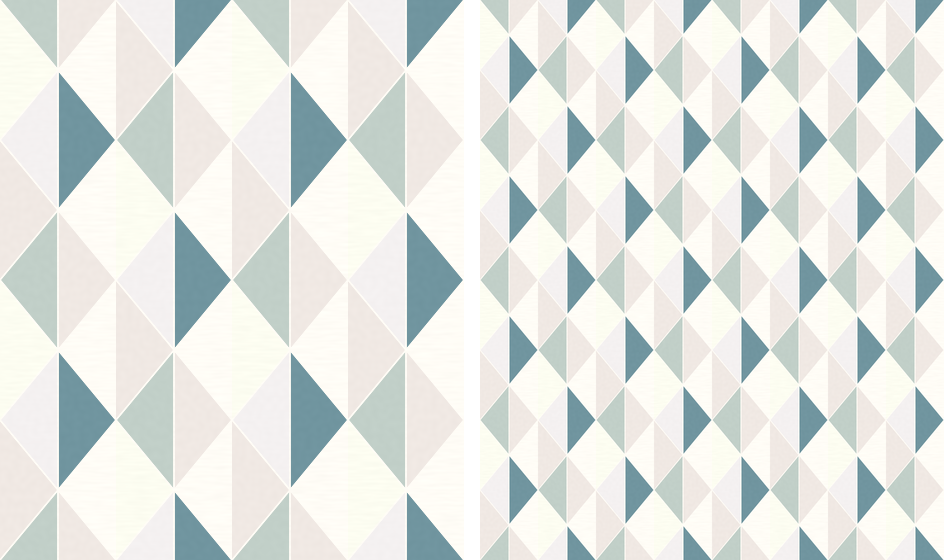
Left: one tile. Right: repeated 2 by 2.
Reproduce this pattern procedurally as a WebGL 1 fragment shader.

```glsl
precision highp float;

uniform vec2 u_resolution;

const float DIAMONDS = 4.0;           // diamonds across and down, even so that it tiles
const float LINE_HALF_WIDTH = 0.0072; // in diamond widths

const vec3 WHITE    = vec3(1.000, 0.990, 0.965);
const vec3 IVORY    = vec3(0.990, 0.992, 0.945);
const vec3 BLUSH    = vec3(0.941, 0.912, 0.892);
const vec3 LAVENDER = vec3(0.957, 0.944, 0.944);
const vec3 SAGE     = vec3(0.757, 0.812, 0.784);
const vec3 TEAL     = vec3(0.440, 0.584, 0.624);

vec2 gradientAt(vec2 cell, vec2 period) {
  cell = mod(cell, period);
  float h = fract(sin(dot(cell, vec2(127.1, 311.7))) * 43758.5);
  float angle = 6.28318 * h;
  return vec2(cos(angle), sin(angle));
}

// Gradient noise that wraps after a whole period, about -0.7 to 0.7
float wrappedNoise(vec2 p, vec2 period) {
  vec2 cell = floor(p);
  vec2 f = p - cell;
  vec2 u = f * f * f * (f * (f * 6.0 - 15.0) + 10.0);
  vec2 e = vec2(1.0, 0.0);
  float a = dot(gradientAt(cell, period), f);
  float b = dot(gradientAt(cell + e.xy, period), f - e.xy);
  float c = dot(gradientAt(cell + e.yx, period), f - e.yx);
  float d = dot(gradientAt(cell + e.xx, period), f - e.xx);
  return mix(mix(a, b, u.x), mix(c, d, u.x), u.y);
}

float noiseOver(vec2 uv, vec2 period) {
  return wrappedNoise(uv * period, period);
}

float isOdd(vec2 index) {
  return mod(index.x + index.y, 2.0);
}

float lineCoverage(float dist, float halfWidth, float pixel) {
  return 1.0 - smoothstep(halfWidth - 0.5 * pixel, halfWidth + 0.5 * pixel, dist);
}

// Two-tone diamond split by a vertical line
vec3 splitDiamond(vec2 local, float odd, float pixel) {
  vec3 left = mix(SAGE, LAVENDER, odd);
  vec3 right = mix(BLUSH, TEAL, odd);
  vec3 color = mix(left, right, step(0.0, local.x));
  return mix(color, WHITE, lineCoverage(abs(local.x), LINE_HALF_WIDTH, pixel));
}

// Pale diamond: white on the left, tinted on the right, no line between
vec3 paleDiamond(vec2 local, float odd, float pixel) {
  vec3 tint = mix(BLUSH, IVORY, odd);
  return mix(WHITE, tint, smoothstep(-0.5 * pixel, 0.5 * pixel, local.x));
}

// Fine horizontal streaks on light areas, soft mottling on darker ones
float paperGrain(vec2 uv, float lightness) {
  float streaks = noiseOver(uv, vec2(18.0, 190.0)) + 0.5 * noiseOver(uv, vec2(41.0, 230.0));
  float mottle = noiseOver(uv, vec2(70.0, 84.0));
  return mix(0.012 * mottle, 0.016 * streaks, smoothstep(0.93, 0.985, lightness));
}

void main() {
  vec2 uv = gl_FragCoord.xy / u_resolution;
  vec2 grid = uv * DIAMONDS;
  float pixel = DIAMONDS / u_resolution.x;
  float aspect = u_resolution.y / u_resolution.x;

  // Two interleaved diamond lattices, offset by half a cell
  vec2 splitIndex = floor(grid + vec2(0.0, 0.5));
  vec2 paleIndex = floor(grid + vec2(0.5, 0.0));
  vec2 splitLocal = grid - splitIndex - vec2(0.5, 0.0);
  vec2 paleLocal = grid - paleIndex - vec2(0.0, 0.5);

  // Signed distance to the slanted edge, in diamond widths
  float edge = (abs(splitLocal.x) + abs(splitLocal.y) - 0.5) / length(vec2(1.0, 1.0 / aspect));

  vec3 color = mix(splitDiamond(splitLocal, isOdd(splitIndex), pixel),
                   paleDiamond(paleLocal, isOdd(paleIndex), pixel),
                   step(0.0, edge));
  color = mix(color, WHITE, lineCoverage(abs(edge), LINE_HALF_WIDTH, pixel));

  color += paperGrain(uv, dot(color, vec3(0.333)));
  gl_FragColor = vec4(clamp(color, 0.0, 1.0), 1.0);
}
```
